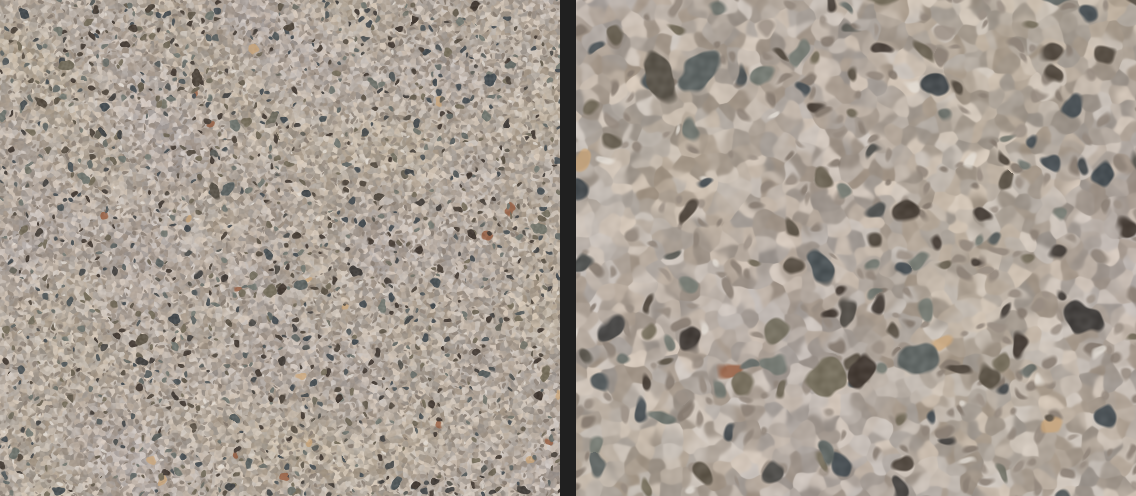
Left: the whole. Right: its middle third, enlarged.
Give the GLSL for this texture, as a Shadertoy shader.

```glsl
const vec3 SAND = vec3(0.715, 0.674, 0.632);
const vec3 UMBER = vec3(0.27, 0.235, 0.21);
const vec3 SLATE = vec3(0.28, 0.31, 0.33);
const vec3 OLIVE = vec3(0.47, 0.44, 0.37);
const vec3 SAGE = vec3(0.47, 0.49, 0.46);
const vec3 TAUPE = vec3(0.56, 0.515, 0.475);
const vec3 RUST = vec3(0.58, 0.34, 0.22);
const vec3 OCHRE = vec3(0.80, 0.65, 0.47);
const vec3 QUARTZ = vec3(0.90, 0.88, 0.85);

vec3 hash3(vec2 p) {
    vec3 q = fract(p.xyx * vec3(0.1031, 0.1030, 0.0973));
    q += dot(q, q.yxz + 33.33);
    return fract((q.xxy + q.yzz) * q.zyx);
}

vec2 gradientAt(vec2 cell) {
    float angle = 6.2832 * hash3(cell + 311.0).x;
    return vec2(cos(angle), sin(angle));
}

float gradientNoise(vec2 p) {
    vec2 i = floor(p), f = fract(p);
    vec2 u = f * f * f * (f * (f * 6.0 - 15.0) + 10.0);
    vec2 e = vec2(1.0, 0.0);
    float low = mix(dot(gradientAt(i), f), dot(gradientAt(i + e), f - e), u.x);
    float high = mix(dot(gradientAt(i + e.yx), f - e.yx),
                     dot(gradientAt(i + 1.0), f - 1.0), u.x);
    return mix(low, high, u.y);
}

vec2 warp(vec2 p, float scale, float amount) {
    vec2 q = p * scale;
    return p + amount * vec2(gradientNoise(q), gradientNoise(q + 71.3));
}

// Soft cellular mosaic: blended random values of the nearest grains
vec3 mosaic(vec2 p, float scale, float sharpness) {
    vec2 q = p * scale, cell = floor(q);
    vec3 sum = vec3(0.0);
    float total = 0.0;
    for (int y = -1; y <= 1; y++)
    for (int x = -1; x <= 1; x++) {
        vec2 id = cell + vec2(x, y);
        vec2 d = q - id - hash3(id).xy;
        float weight = exp(-sharpness * dot(d, d));
        sum += weight * hash3(id + 127.0);
        total += weight;
    }
    return sum / max(total, 1e-6);
}

// Scattered oval stones: x is coverage, yz are random traits of the stone
vec3 stones(vec2 p, float scale, float share, vec2 radii, float seed) {
    vec2 q = p * scale, cell = floor(q);
    float soft = 0.0014 * scale;
    vec3 best = vec3(0.0);
    for (int y = -1; y <= 1; y++)
    for (int x = -1; x <= 1; x++) {
        vec2 id = cell + vec2(x, y);
        vec3 place = hash3(id + seed);
        vec3 trait = hash3(id + seed + 59.0);
        vec3 form = hash3(id + seed + 173.0);
        if (place.z > share) continue;
        vec2 d = q - id - 0.5 - 0.7 * (place.xy - 0.5);
        float angle = 3.1416 * form.x;
        float c = cos(angle), s = sin(angle);
        d = mat2(c, -s, s, c) * d;
        float stretch = mix(1.0, 1.45, form.y);
        float radius = mix(radii.x, radii.y, form.z * form.z);
        float edge = length(d * vec2(1.0 / stretch, stretch)) - radius;
        float cover = 1.0 - smoothstep(-soft, soft, edge);
        if (cover > best.x) best = vec3(cover, trait.xy);
    }
    return best;
}

vec3 stoneColour(vec2 trait) {
    vec3 dark = mix(UMBER, SLATE, smoothstep(0.35, 0.75, trait.x));
    vec3 pale = mix(OLIVE, SAGE, smoothstep(0.4, 0.6, trait.x));
    return mix(dark, pale, smoothstep(0.2, 1.0, trait.y));
}

void mainImage(out vec4 fragColor, in vec2 fragCoord) {
    vec2 p = fragCoord / iResolution.y;
    vec2 q = warp(p, 75.0, 0.0055);
    float clump = gradientNoise(p * 4.0 + 9.0);
    float drift = gradientNoise(p * 5.0 + 40.0);
    float mottle = gradientNoise(p * 160.0);

    // Sand matrix with slow shifts of warmth
    vec3 grain = mosaic(q, 112.0, 11.0) - 0.5;
    vec3 colour = SAND + 0.24 * grain.x + 0.035 * mottle;
    colour += vec3(0.025, 0.0, -0.03) * grain.y;
    colour += vec3(0.012, 0.006, -0.03) * drift;

    // Taupe grit, then bright quartz and tinted pebbles
    vec3 grit = stones(q, 84.0, 0.30, vec2(0.20, 0.42), 11.0);
    colour = mix(colour, TAUPE + 0.12 * (grit.y - 0.5), 0.85 * grit.x);
    vec3 glint = stones(q, 60.0, 0.035, vec2(0.14, 0.28), 607.0);
    colour = mix(colour, QUARTZ, 0.75 * glint.x);
    vec3 tinted = stones(q, 22.0, 0.03, vec2(0.13, 0.26), 401.0);
    colour = mix(colour, mix(OCHRE, RUST, step(0.7, tinted.y)), 0.75 * tinted.x);

    // Dark chips and larger pebbles
    vec3 chip = stones(q, 58.0, 0.27 + 0.15 * clump, vec2(0.20, 0.44), 97.0);
    colour = mix(colour, stoneColour(chip.yz) + 0.05 * mottle, 0.95 * chip.x);
    vec3 pebble = stones(q, 27.0, 0.13 + 0.12 * clump, vec2(0.17, 0.36), 211.0);
    colour = mix(colour, stoneColour(pebble.yz) + 0.07 * mottle, pebble.x);

    fragColor = vec4(clamp(colour, 0.0, 1.0), 1.0);
}
```
